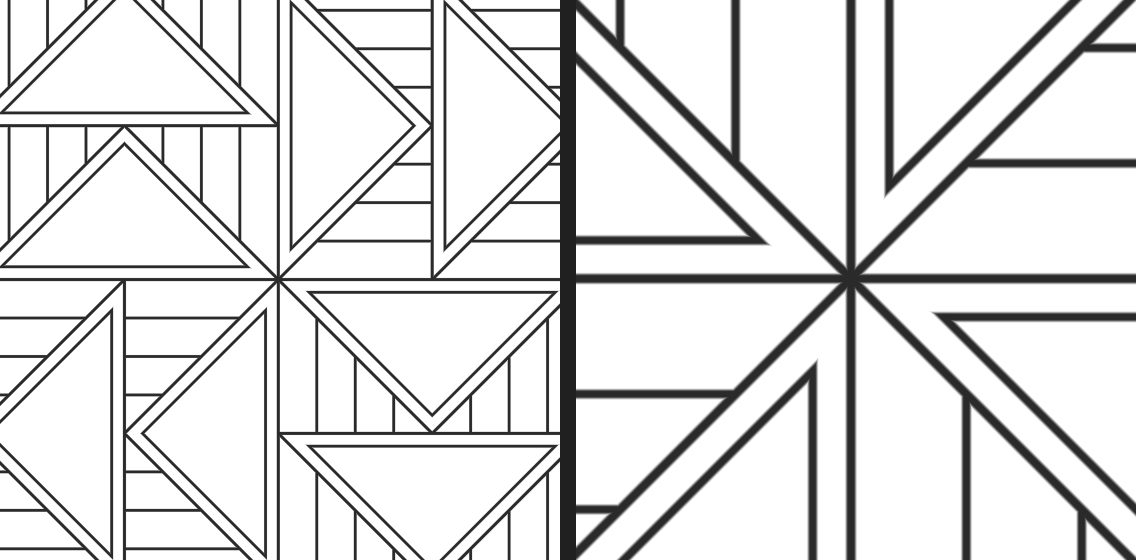
Left, the full canvas; right, a detail of the centre.
A Shadertoy shader for this pattern:

```glsl
// Pinwheel of line-drawn flying-geese quilt blocks, two geese per block over stripes.

const vec2  CENTER       = vec2(0.4970, 0.5008); // pinwheel hub, in canvas units
const float BLOCK        = 0.5495;  // side of one block, in canvas units
const float GOOSE_HEIGHT = 0.5;     // two geese stacked in each block
const float STRIPES      = 8.0;     // stripe intervals across a block
const float INSET        = 0.0415;  // gap from outer to inner triangle, in blocks
const float OUTER_WIDTH  = 0.0055;  // line widths, in canvas units
const float INNER_WIDTH  = 0.0051;
const float SOFTNESS     = 0.0012;  // half width of the edge ramp
const vec3  PAPER        = vec3(1.0);
const vec3  INK          = vec3(0.165);

// Ink coverage of a line at a distance given in blocks.
float lineInk(float dist, float width, float blur) {
    return 1.0 - smoothstep(-blur, blur, dist * BLOCK - 0.5 * width);
}

// Repeats the pinwheel and folds its four rotated blocks onto one:
// x runs across the geese, y along their flight.
vec2 foldPinwheel(vec2 p) {
    p = mod(p + 1.0, 2.0) - 1.0;
    vec2 q = abs(p);
    return p.x * p.y < 0.0 ? q : q.yx;
}

float blockInk(vec2 q, float blur) {
    float h = mod(q.y, GOOSE_HEIGHT);
    float leg = (abs(q.x - 0.5) + h - GOOSE_HEIGHT) * inversesqrt(2.0);
    float triangle = max(leg, -h);

    // Triangle outline, goose divisions and block border
    float base = min(h, GOOSE_HEIGHT - h);
    float border = min(q.x, 1.0 - q.x);
    float outer = min(abs(leg), min(base, border));

    // Inset triangle
    float inner = abs(triangle + INSET);

    // Background stripes, kept outside the triangle
    float stripe = abs(fract(q.x * STRIPES + 0.5) - 0.5) / STRIPES;
    stripe = max(stripe, -leg);

    return max(lineInk(outer, OUTER_WIDTH, blur),
               lineInk(min(inner, stripe), INNER_WIDTH, blur));
}

void mainImage(out vec4 fragColor, in vec2 fragCoord) {
    float scale = min(iResolution.x, iResolution.y);
    vec2 p = (fragCoord - CENTER * iResolution.xy) / (scale * BLOCK);
    float blur = max(SOFTNESS, 0.7 / scale);
    float ink = blockInk(foldPinwheel(p), blur);
    fragColor = vec4(mix(PAPER, INK, ink), 1.0);
}
```
